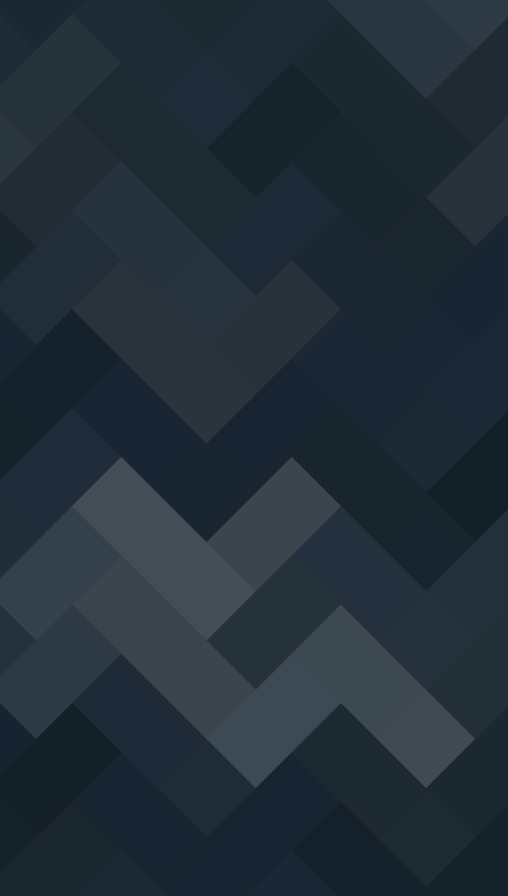
Give the GLSL for this pattern, as a Shadertoy shader.

```glsl
// Dark slate herringbone of diagonal bricks, toned in broad light and dark patches.
#define BRICK_WIDTH 0.1099
#define SHORT_LENGTH 1.73
#define ORIGIN vec2(0.1354, 0.0703)
#define DARK vec3(0.055, 0.102, 0.135)
#define LIGHT vec3(0.262, 0.306, 0.338)
#define NAVY_TINT vec3(-0.002, -0.001, 0.016)
#define BASE_TONE 0.19
#define TONE_JITTER 0.17
#define PATCH_SIZE vec2(0.143, 0.0586)
#define SQUARE_LIFT 0.03

const int PATCHES = 9;
// Soft patches: centre x, centre y from the top, strength
const vec3 patches[PATCHES] = vec3[PATCHES](
    vec3(0.241, 0.599, 0.84), vec3(0.367, 0.790, 0.90), vec3(0.122, 0.733, 0.62),
    vec3(0.039, 0.639, 0.36), vec3(0.039, 0.143, 0.62), vec3(0.521, 0.000, 0.55),
    vec3(0.184, 0.339, 0.52), vec3(0.560, 0.690, 0.40), vec3(0.573, 0.199, 0.35));

float hash(vec2 p) {
    vec3 q = fract(vec3(p.xyx) * 0.1031);
    q += dot(q, q.yzx + 33.33);
    return fract((q.x + q.y) * q.z);
}

float boxDistance(vec2 p, vec2 halfSize) {
    vec2 d = abs(p) - halfSize;
    return length(max(d, 0.0)) + min(max(d.x, d.y), 0.0);
}

// Diagonal brick axes: x runs down-right, y runs down-left
vec2 toDiagonal(vec2 p) {
    p = (p - ORIGIN) / BRICK_WIDTH;
    return vec2(p.x + p.y, p.y - p.x);
}

vec2 toCanvas(vec2 q) {
    return ORIGIN + 0.5 * BRICK_WIDTH * vec2(q.x - q.y, q.x + q.y);
}

float patchTone(vec2 p) {
    float tone = BASE_TONE;
    for (int i = 0; i < PATCHES; i++) {
        vec2 d = (p - patches[i].xy) / PATCH_SIZE;
        tone += patches[i].z * exp(-dot(d, d));
    }
    return tone;
}

// Both arms of a chevron share one cell, and so most of their tone
vec3 brickColor(vec2 center, vec2 cell, float arm, float lift) {
    float jitter = hash(cell + 17.0) - 0.5 + 0.25 * (hash(cell + 41.0 + arm * 9.0) - 0.5);
    float tone = patchTone(toCanvas(center)) + TONE_JITTER * jitter + lift;
    float navy = step(0.5, hash(cell + 73.0));
    return mix(DARK, LIGHT, clamp(tone, 0.0, 1.0)) + NAVY_TINT * navy;
}

void mainImage(out vec4 fragColor, in vec2 fragCoord) {
    vec2 p = vec2(fragCoord.x, iResolution.y - fragCoord.y) / iResolution.y;
    vec2 q = toDiagonal(p);
    float pixel = 1.4142 / (BRICK_WIDTH * iResolution.y);
    float k = SHORT_LENGTH;
    vec2 columnStep = vec2(k + 1.0, -k);
    float column = floor((q.x - q.y) / (2.0 * k + 1.0));

    vec3 sum = vec3(0.0);
    float weight = 0.0;
    for (int i = -1; i <= 1; i++) {
        float c = column + float(i);
        vec2 local = q - c * columnStep;
        for (int arm = 0; arm < 2; arm++) {
            // Long arm falls to the right, short arm rises to the right
            bool isLong = arm == 0;
            vec2 size = isLong ? vec2(k + 1.0, 1.0) : vec2(1.0, k);
            vec2 middle = isLong ? 0.5 * size : vec2(k + 0.5, -0.5 * k);
            float row = floor(isLong ? local.y : local.x - k);
            for (int j = -1; j <= 1; j++) {
                float n = row + float(j);
                vec2 offset = local - n - middle;
                float cover = clamp(0.5 - boxDistance(offset, 0.5 * size) / pixel, 0.0, 1.0);
                if (cover <= 0.0) continue;
                // Faintly lighter square where the arms meet
                float corner = isLong ? smoothstep(-pixel, pixel, offset.x + middle.x - k) : 0.0;
                vec2 cell = vec2(c, n);
                float lift = SQUARE_LIFT * corner * hash(cell + 5.0);
                vec2 center = middle + n + c * columnStep;
                sum += cover * brickColor(center, cell, float(arm), lift);
                weight += cover;
            }
        }
    }
    fragColor = vec4(sum / max(weight, 0.001), 1.0);
}
```
